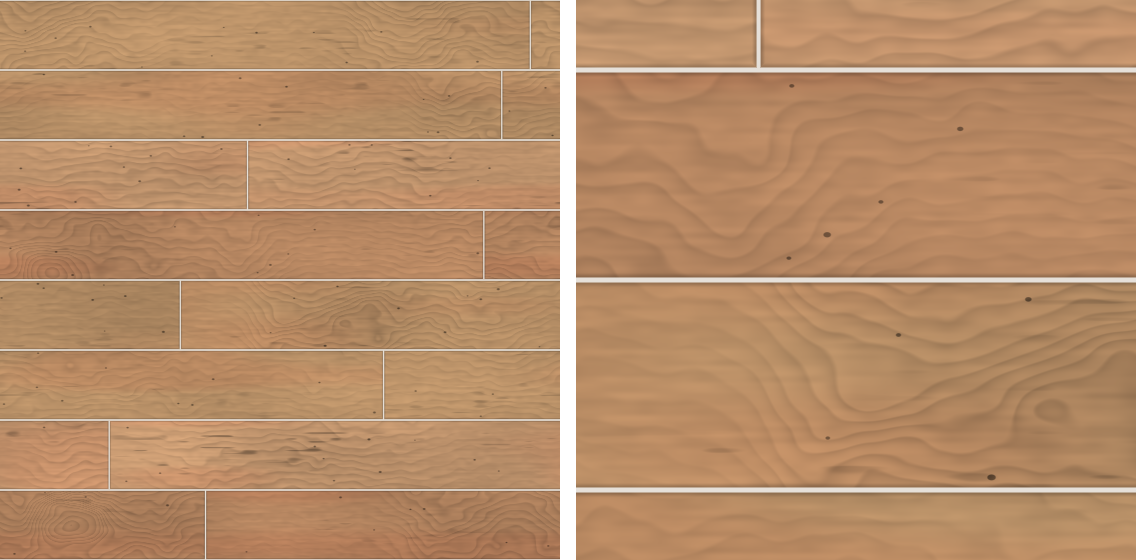
Left, the full canvas; right, a detail of the centre.
Give the GLSL for this texture, as a WebGL 1 fragment shader.

```glsl
precision highp float;
// Eight rows of long, staggered wood planks with pale grout joints.

uniform vec2 u_resolution;

#define ROWS 8.0
#define JOINTS_LOW vec4(0.367, 0.195, 0.685, 0.322)
#define JOINTS_HIGH vec4(0.864, 0.442, 0.896, 0.947)
#define GROUT_HALF vec2(0.0012, 0.0015)
#define GROUT_COLOR vec3(0.90, 0.88, 0.85)
#define RED_WOOD vec3(0.685, 0.505, 0.365)
#define ORANGE_WOOD vec3(0.765, 0.590, 0.435)
#define TAN_WOOD vec3(0.715, 0.560, 0.400)
#define RING_CONTRAST 0.085
#define FIBRE_CONTRAST 0.11
#define PATCH_CONTRAST 0.17
#define PORE_DENSITY 0.045

float hash(vec2 p) {
  vec3 q = fract(p.xyx * 0.1031);
  q += dot(q, q.yzx + 33.33);
  return fract((q.x + q.y) * q.z);
}

float noise(vec2 p) {
  vec2 i = floor(p), f = fract(p);
  f = f * f * (3.0 - 2.0 * f);
  return mix(mix(hash(i), hash(i + vec2(1.0, 0.0)), f.x),
             mix(hash(i + vec2(0.0, 1.0)), hash(i + 1.0), f.x), f.y);
}

float fbm(vec2 p) {
  float sum = 0.0, amp = 0.55;
  for (int i = 0; i < 3; i++) {
    sum += amp * noise(p);
    p = p * 2.1 + 7.3;
    amp *= 0.45;
  }
  return sum;
}

// Where the single butt joint of a row sits across the canvas.
float jointOf(float row) {
  vec4 k = vec4(0.0, 1.0, 2.0, 3.0);
  return dot(vec4(equal(vec4(row), k)), JOINTS_LOW)
       + dot(vec4(equal(vec4(row), k + 4.0)), JOINTS_HIGH);
}

// Growth rings: contours of a warped field, closing into an oval in red planks.
float rings(vec2 p, float row, float kind, vec2 seed) {
  float curl = smoothstep(0.3, 0.65, noise(vec2(p.x * 4.0, 0.5) + seed));
  float warp = mix(2.5, kind == 1.0 ? 4.0 : 9.0, curl);
  float phase = p.y * 8.0 + warp * fbm(p * vec2(9.0, 1.7) + seed)
              + 0.7 * noise(p * vec2(48.0, 5.0) + seed);
  if (kind == 0.0) {
    vec2 eye = vec2(0.76 - 0.1325 * row, 0.5 - 0.09 * row);
    float d = length((p - eye) * vec2(5.5, 1.0));
    d += 0.12 * (noise(p * vec2(30.0, 5.0) + seed) - 0.5);
    phase = mix(phase, d * 14.0, 1.0 - smoothstep(0.2, 0.55, d));
  }
  float s = fract(phase);
  float band = s * s * (1.0 - smoothstep(0.78, 1.0, s));
  return (band - 0.2) * mix(0.45, 1.25, curl);
}

// Tiny dark pits scattered one per cell, at random places.
float pores(vec2 p, float aa, vec2 seed) {
  vec2 grid = vec2(48.0, 6.0);
  vec2 cell = floor(p * grid), id = cell + seed;
  vec2 centre = 0.2 + 0.6 * vec2(hash(id + 3.7), hash(id + 8.1));
  vec2 offset = (fract(p * grid) - centre) / grid / vec2(1.0, ROWS);
  float radius = mix(0.0007, 0.0018, hash(id + 5.9));
  float dotMask = 1.0 - smoothstep(radius - aa, radius + aa, length(offset * vec2(0.7, 1.0)));
  return dotMask * step(1.0 - PORE_DENSITY, hash(id));
}

void main() {
  vec2 uv = gl_FragCoord.xy / u_resolution;
  float aa = 0.7 / min(u_resolution.x, u_resolution.y);
  float row = floor(uv.y * ROWS);
  vec2 p = vec2(fract(uv.x - jointOf(row)), fract(uv.y * ROWS));
  vec2 seed = vec2(row * 37.0 + 11.0, row * 19.0 + 5.0);

  // Plank species: red, orange, then two tan rows.
  float kind = mod(row, 4.0);
  vec3 wood = kind == 0.0 ? RED_WOOD : (kind == 1.0 ? ORANGE_WOOD : TAN_WOOD);

  // Broad tonal patches and warm bands along the plank.
  float tone = noise(p * vec2(5.0, 1.3) + seed + 2.4) - 0.5;
  float warm = smoothstep(0.45, 0.8, noise(p * vec2(2.5, 2.2) + seed + 9.6));
  wood = mix(wood, wood * vec3(1.01, 0.955, 0.95), warm);
  float shade = 1.0 + PATCH_CONTRAST * tone;

  // Rings and fine fibres.
  shade -= RING_CONTRAST * rings(p, row, kind, seed) * 1.6;
  float fibre = 0.6 * noise(p * vec2(22.0, 38.0) + seed)
              + 0.4 * noise(p * vec2(90.0, 26.0) + seed + 4.2);
  shade += FIBRE_CONTRAST * (fibre - 0.5);

  // Sparse dark streaks, strongest in the straight-grained orange rows.
  float streak = smoothstep(0.76, 0.95, noise(p * vec2(26.0, 24.0) + seed + 6.5));
  streak *= smoothstep(0.45, 0.75, noise(p * vec2(4.0, 3.0) + seed + 1.8));
  shade -= streak * (kind == 1.0 ? 0.22 : 0.12);
  shade -= 0.42 * pores(p, aa, seed);
  vec3 color = wood * shade;

  // Shaded plank edges, then grout.
  vec2 edge = vec2(min(p.x, 1.0 - p.x), min(p.y, 1.0 - p.y) / ROWS);
  vec2 rim = 1.0 - smoothstep(GROUT_HALF, GROUT_HALF + 0.0032, edge);
  color *= 1.0 - 0.2 * max(rim.x, rim.y);
  vec2 grout = 1.0 - smoothstep(GROUT_HALF - aa, GROUT_HALF + aa, edge);
  color = mix(color, GROUT_COLOR, max(grout.x, grout.y));

  gl_FragColor = vec4(color, 1.0);
}
```
